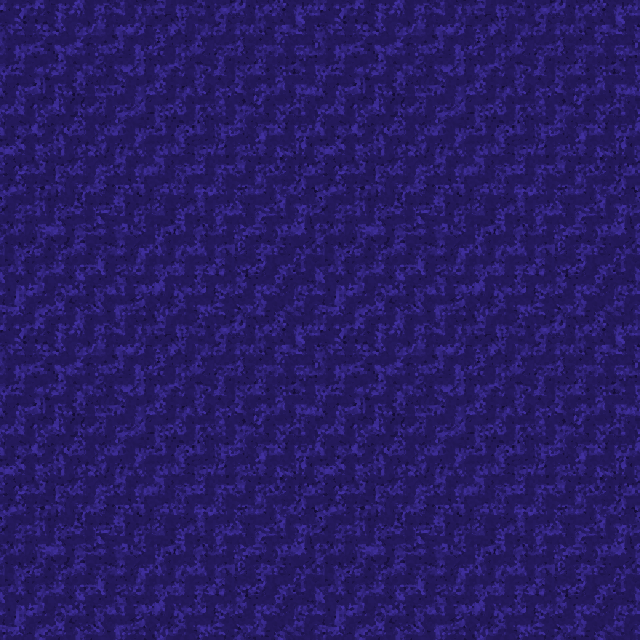
Give the GLSL for this pattern, as a WebGL 2 fragment shader.

```glsl
#version 300 es
precision highp float;
// Indigo woven cloth: a stepped twill of grainy light bars over smooth dark ones.

uniform vec2 u_resolution;
out vec4 fragColor;

vec3 hash3(vec2 p) {
    vec3 q = fract(vec3(p.xyx) * vec3(0.1031, 0.1030, 0.0973));
    q += dot(q, q.yxz + 33.33);
    return fract((q.xxy + q.yzz) * q.zyx);
}

// Soft-edged random grains; the seeds wrap twice across the canvas.
vec3 grain(vec2 p) {
    vec2 cell = floor(p);
    vec3 sum = vec3(0.0);
    float total = 0.0;
    for (int y = -1; y <= 1; y++) {
        for (int x = -1; x <= 1; x++) {
            vec2 id = cell + vec2(x, y);
            vec2 seed = mod(id, 120.0);
            vec2 center = id + 0.1 + 0.8 * hash3(seed + 7.0).xy;
            vec2 d = p - center;
            float weight = exp(-11.0 * dot(d, d));
            sum += weight * hash3(seed + 151.0);
            total += weight;
        }
    }
    return sum / total;
}

// 1 on the light thread, 0 on the dark one; a repeat is 4 by 4 units.
float lightThread(vec2 p) {
    vec2 unit = floor(p + 0.5);
    float diagonal = mod(unit.x - unit.y, 4.0);
    float evenColumn = 1.0 - mod(unit.x, 2.0);
    float onStep = 1.0 - step(0.5, diagonal);
    float besideStep = mod(diagonal, 2.0) * evenColumn;
    return max(onStep, besideStep);
}

void main() {
    vec2 uv = gl_FragCoord.xy / u_resolution;
    vec3 fiber = grain(uv * 240.0);

    // Frayed weave, averaged over four points to smooth its edges
    vec2 weave = uv * 64.0 + 0.3 * (fiber.yz - 0.5);
    vec2 pixel = 64.0 / u_resolution;
    float light = 0.0;
    for (int i = 0; i < 4; i++) {
        vec2 offset = vec2(i % 2, i / 2) - 0.5;
        light += 0.25 * lightThread(weave + offset * max(pixel * 0.6, vec2(0.1)));
    }

    // Slight unevenness from thread to thread
    float uneven = hash3(mod(floor(weave + 0.5), 32.0) + 61.0).x - 0.5;

    // Fuzzy light yarn, flat dark yarn with a few near-black flecks
    float fuzzy = mix(0.15, 1.15, fiber.x) + 0.10 * uneven;
    float flat_ = 0.34 + 0.14 * (fiber.x - 0.5) + 0.03 * uneven;
    float fleck = smoothstep(0.86, 0.97, fiber.z);
    float tone = mix(flat_, fuzzy, light) - 0.32 * fleck;

    vec3 shadow = vec3(0.09, 0.06, 0.24);
    vec3 highlight = vec3(0.23, 0.17, 0.57);
    fragColor = vec4(mix(shadow, highlight, clamp(tone, -0.1, 1.25)), 1.0);
}
```
